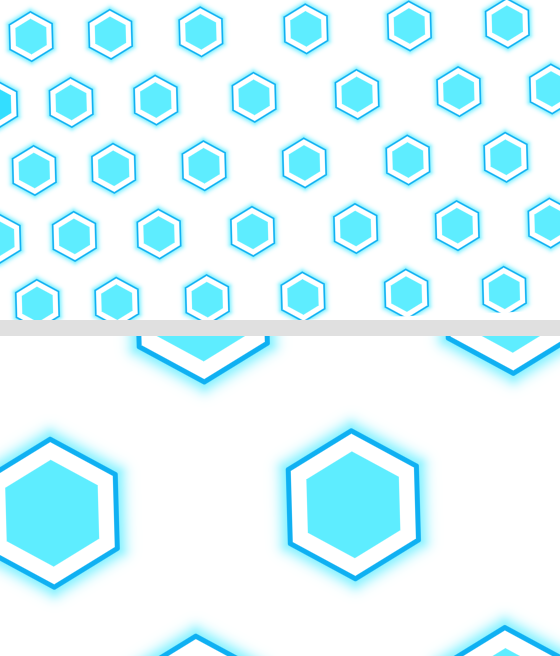
Top: the whole. Bottom: its middle third, enlarged.
A Shadertoy shader for this pattern:

```glsl
#define ROWS 5
#define COLS 7
#define ROW_PITCH 0.2094
#define HALF_PITCH 0.1383
#define STRETCH 0.0619
#define TILT 0.028
#define RIM_RADIUS 0.0668
#define CORE_RADIUS 0.0482
#define RIM_HALF_WIDTH 0.0026
#define GLOW_WIDTH 0.0115
#define GLOW_STRENGTH 0.7

const vec3 PAPER = vec3(1.0);
const vec3 CORE_COLOR = vec3(0.37, 0.93, 1.0);
const vec3 DEEP_COLOR = vec3(0.2, 0.87, 1.0);
const vec3 RIM_COLOR = vec3(0.06, 0.69, 0.95);

// Signed distance to a pointy-topped hexagon with apothem r
float hexagon(vec2 p, float r) {
    const vec3 k = vec3(-0.8660254, 0.5, 0.5773503);
    p = abs(p.yx);
    p -= 2.0 * min(dot(k.xy, p), 0.0) * k.xy;
    p -= vec2(clamp(p.x, -k.z * r, k.z * r), r);
    return length(p) * sign(p.y);
}

// Staggered lattice: columns spread to the right, rows climb with the tilt
vec2 cellCenter(float row, float halfCol) {
    float x = HALF_PITCH * halfCol + STRETCH * sin(0.39 * (halfCol - 7.7));
    x += (row - 2.0) * mix(0.005, -0.0023, step(6.0, halfCol));
    return vec2(x, 0.117 + ROW_PITCH * row - TILT * x);
}

float coverage(float d, float aa) {
    return smoothstep(aa, -aa, d);
}

void mainImage(out vec4 fragColor, in vec2 fragCoord) {
    // Height is one unit, y runs downward
    vec2 p = vec2(fragCoord.x, iResolution.y - fragCoord.y) / iResolution.y;
    float aa = 0.75 / iResolution.y;
    vec3 color = PAPER;

    for (int row = 0; row < ROWS; row++) {
        for (int col = 0; col < COLS; col++) {
            float halfCol = float(2 * col + 1 - row % 2);
            vec2 d = p - cellCenter(float(row), halfCol);
            vec2 q = d + TILT * vec2(-d.y, d.x);
            float rim = hexagon(q, RIM_RADIUS);
            float core = hexagon(q, CORE_RADIUS);

            // Soft halo outside the rim
            float falloff = max(rim, 0.0) / GLOW_WIDTH;
            float glow = GLOW_STRENGTH * exp(-falloff * falloff) * step(0.0, rim);
            color = mix(color, CORE_COLOR, glow);

            // Solid core, deeper on one edge cell, and thin rim
            vec3 fill = (row == 1 && col == 0) ? DEEP_COLOR : CORE_COLOR;
            color = mix(color, fill, coverage(core, aa));
            color = mix(color, RIM_COLOR, coverage(abs(rim) - RIM_HALF_WIDTH, aa));
        }
    }

    // Slanted trim along the bottom edge
    float trim = 1.036 - 0.038 * p.x - p.y;
    color = mix(color, PAPER, coverage(trim, aa));

    fragColor = vec4(color, 1.0);
}
```
